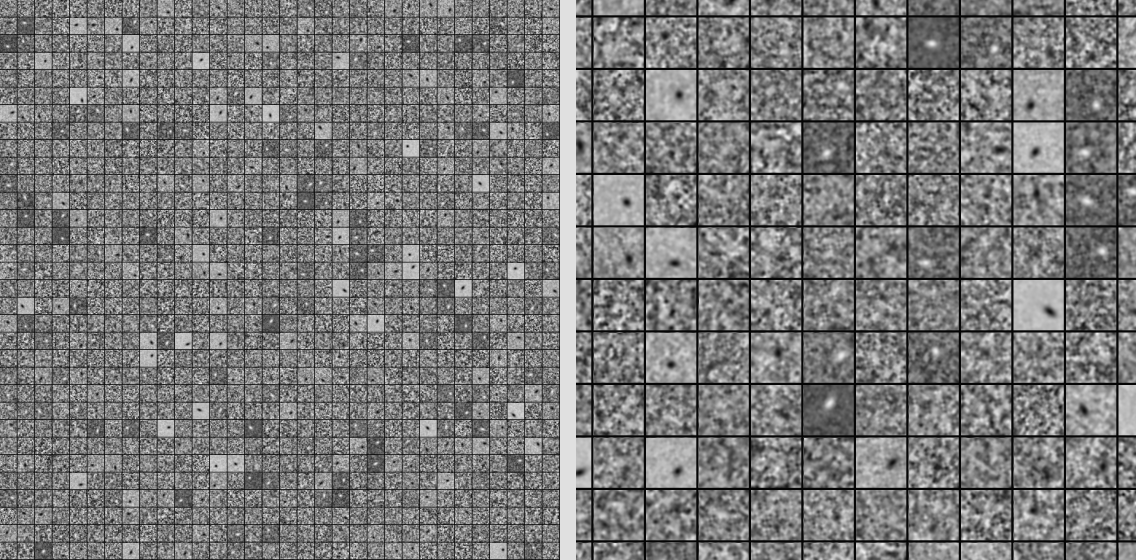
Left, the full canvas; right, a detail of the centre.
Write a three.js fragment shader that draws this pattern.

```glsl
varying vec2 vUv;

const float GRID = 32.0;            // tiles across and up
const float LINE_WIDTH = 0.042;     // in tiles
const float LINE_GRAY = 0.02;
const float MID_GRAY = 0.507;
const float TONE_RANGE = 0.21;      // shift of the palest and darkest tiles
const float TONE_SKEW = 0.03;       // pale tiles outnumber dark ones
const float TONE_RARITY = 0.7;      // higher leaves fewer strongly toned tiles
const float GRAIN_CONTRAST = 0.43;
const float GRAIN_FADE = 0.75;      // loss of grain in strongly toned tiles
const float CALMEST = 0.68;         // grain left in the calmest plain tiles
const vec2 GRAIN_SCALE = vec2(9.5, 12.5);
const float FINE_GRAIN = 1.45;      // frequency of the second layer
const float SPOT_RADIUS = 0.075;
const float SPOT_SPREAD = 0.5;
const float SPOT_DARK = 0.06;
const float SPOT_LIGHT = 0.92;

float hash(vec2 p) {
  vec3 q = fract(vec3(p.xyx) * 0.1031);
  q += dot(q, q.yzx + 33.33);
  return fract((q.x + q.y) * q.z);
}

mat2 rotation(float angle) {
  float c = cos(angle), s = sin(angle);
  return mat2(c, s, -s, c);
}

// Smooth value noise from -1 to 1
float noise(vec2 p) {
  vec2 i = floor(p), f = fract(p);
  f = f * f * (3.0 - 2.0 * f);
  float low = mix(hash(i), hash(i + vec2(1.0, 0.0)), f.x);
  float high = mix(hash(i + vec2(0.0, 1.0)), hash(i + 1.0), f.x);
  return 2.0 * mix(low, high, f.y) - 1.0;
}

float grain(vec2 p, vec2 tile) {
  float scale = mix(GRAIN_SCALE.x, GRAIN_SCALE.y, hash(tile + 71.3));
  float coarse = noise(p * scale + tile * 37.0 + 50.0);
  float fine = noise(rotation(0.6) * p * scale * FINE_GRAIN + tile * 41.0 + 90.0);
  return 0.65 * coarse + 0.5 * fine;
}

// Tilted oval blob, 1 at its centre
float blob(vec2 p, float radius, float stretch, float angle) {
  p = rotation(angle) * p / (radius * vec2(stretch, 1.0));
  return exp(-dot(p, p));
}

// Share of a pixel covered by a repeating line centred at the given place
vec2 lineCoverage(vec2 p, vec2 centre, vec2 pixel) {
  vec2 d = fract(p - centre + 0.5) - 0.5;
  vec2 halfLine = vec2(0.5 * LINE_WIDTH);
  vec2 overlap = min(d + 0.5 * pixel, halfLine) - max(d - 0.5 * pixel, -halfLine);
  return clamp(overlap / pixel, 0.0, 1.0);
}

void main() {
  vec2 grid = vUv * GRID;
  vec2 pixel = max(fwidth(grid), vec2(1e-5));
  vec2 tile = floor(grid);
  vec2 local = fract(grid) - 0.5;

  // Tone: most tiles stay near the middle, a few are pale or dark
  float t = 2.0 * hash(tile + 11.7) - 1.0 + TONE_SKEW;
  float cubed = t * t * t;
  float tone = mix(cubed, cubed * cubed * cubed, TONE_RARITY);
  float fade = max(1.0 - GRAIN_FADE * abs(tone), 0.2);
  fade *= mix(CALMEST, 1.0, hash(tile + 61.9));
  float gray = MID_GRAY + TONE_RANGE * tone;
  gray += GRAIN_CONTRAST * fade * grain(local, tile);

  // Spot against the tone, with a faint flank of the opposite shade
  vec2 jitter = vec2(hash(tile + 23.1), hash(tile + 47.9)) - 0.5;
  vec2 fromSpot = local - SPOT_SPREAD * jitter;
  float angle = 6.2832 * hash(tile + 5.3);
  float stretch = mix(1.0, 1.9, hash(tile + 83.7));
  float strength = mix(0.55, 1.0, smoothstep(0.0, 0.25, abs(tone)));
  float spotGray = tone > 0.0 ? SPOT_DARK : SPOT_LIGHT;
  vec2 flankOffset = 2.2 * SPOT_RADIUS * vec2(sin(angle), cos(angle));
  float flank = blob(fromSpot - flankOffset, SPOT_RADIUS, stretch, angle);
  float spot = blob(fromSpot, SPOT_RADIUS, stretch, angle);
  gray = mix(gray, 1.0 - spotGray, 0.35 * fade * flank);
  gray = mix(gray, spotGray, strength * spot);

  // Lines along the right and lower edge of each tile
  vec2 centre = vec2(1.0 - 0.5 * LINE_WIDTH, 0.5 * LINE_WIDTH);
  vec2 cover = lineCoverage(grid, centre, pixel);
  gray = mix(clamp(gray, 0.0, 1.0), LINE_GRAY, 1.0 - (1.0 - cover.x) * (1.0 - cover.y));

  gl_FragColor = vec4(vec3(gray), 1.0);
}
```
